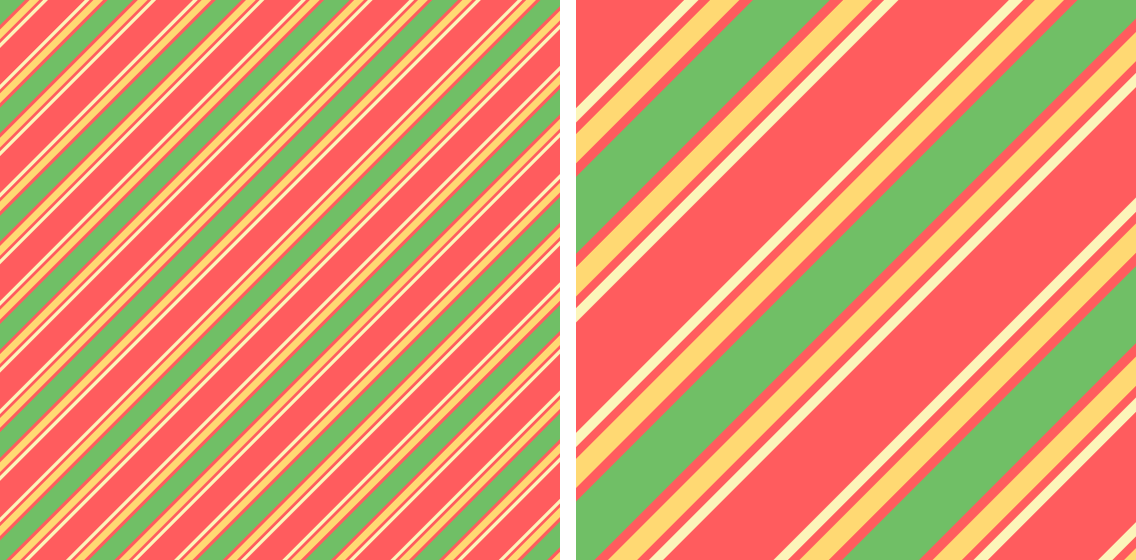
Left: the whole. Right: its middle third, enlarged.
This pattern is drawn by a Shadertoy shader. Its source:

```glsl
const vec3 RED = vec3(1.00, 0.36, 0.37);
const vec3 GREEN = vec3(0.44, 0.75, 0.40);
const vec3 YELLOW = vec3(1.00, 0.85, 0.45);
const vec3 CREAM = vec3(0.99, 0.96, 0.73);

const float REPEATS = 5.175;      // stripe groups along one canvas edge
const float FIRST_CENTER = 0.0219; // green axis nearest the top left corner

// Coverage of a band around center, smoothed over one blur width
float band(float x, float center, float halfWidth, float blur) {
    return clamp((halfWidth - abs(x - center)) / blur + 0.5, 0.0, 1.0);
}

// Distance to the nearest green axis, in periods
float mirroredRepeat(float x) {
    return abs(fract(x + 0.5) - 0.5);
}

// One stripe group, symmetric about its green axis
vec3 stripeColor(float dist, float blur) {
    vec3 color = RED;
    color = mix(color, GREEN, band(dist, 0.0, 0.1185, blur));
    color = mix(color, YELLOW, band(dist, 0.205, 0.045, blur));
    color = mix(color, CREAM, band(dist, 0.308, 0.022, blur));
    return color;
}

void mainImage(out vec4 fragColor, in vec2 fragCoord) {
    vec2 uv = fragCoord / iResolution.xy;

    // Diagonal coordinate measured from the top left corner
    float diagonal = uv.x + 1.0 - uv.y;
    float dist = mirroredRepeat((diagonal - FIRST_CENTER) * REPEATS);

    // One pixel measured across the stripes, in periods
    float blur = REPEATS * length(1.0 / iResolution.xy);

    fragColor = vec4(stripeColor(dist, blur), 1.0);
}
```
